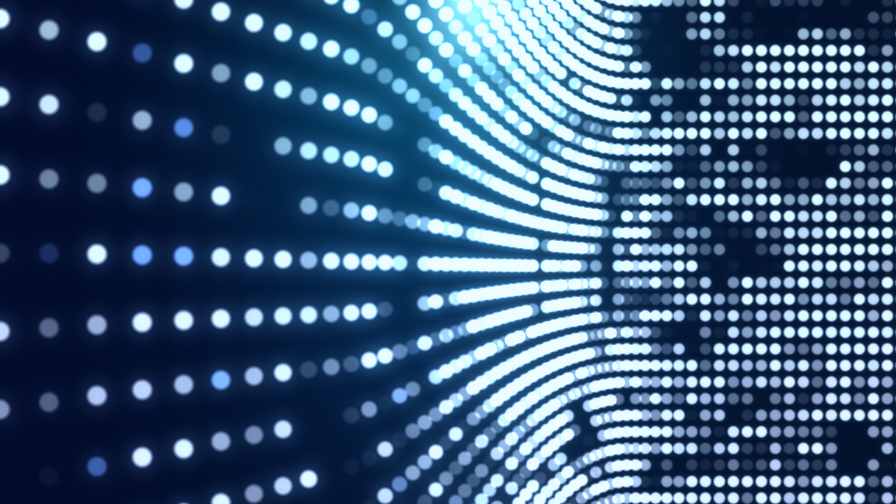
Reproduce this background procedurally as a WebGL 1 fragment shader.

```glsl
precision highp float;
// A curved wall of glowing dots, sweeping from a near left side to a flat far grid.
uniform vec2 u_resolution;

float hash(vec2 p) {
  return fract(sin(dot(p, vec2(12.9898, 78.233))) * 43758.5);
}

float noise(vec2 p) {
  vec2 i = floor(p), f = fract(p);
  f = f * f * (3.0 - 2.0 * f);
  return mix(mix(hash(i), hash(i + vec2(1.0, 0.0)), f.x),
             mix(hash(i + vec2(0.0, 1.0)), hash(i + 1.0), f.x), f.y);
}

// Soft elliptical spot, 1 at its centre
float spot(vec2 p, vec2 centre, vec2 size) {
  vec2 q = (p - centre) / size;
  return exp(-dot(q, q));
}

// Perspective of the wall: column gap, row gap and height of the middle row
float columnStep(float x) {
  return 0.125 + 0.75 * (1.0 - smoothstep(0.0, 9.4, x)) + 0.125 * smoothstep(10.4, 12.7, x);
}

float rowStep(float x) {
  return mix(1.396 - 0.076 * x, 0.296, smoothstep(6.04, 11.25, x));
}

float middleRow(float x) {
  return 4.48 - 0.23 * smoothstep(0.0, 10.4, x);
}

// Areas where the dots are switched off
float gaps(vec2 p) {
  float g = spot(p, vec2(13.96, 6.1), vec2(0.95, 0.65));
  g += spot(p, vec2(13.0, 4.3), vec2(0.45, 0.55));
  g += spot(p, vec2(12.4, 3.05), vec2(0.5, 0.3));
  g += spot(p, vec2(11.95, 8.0), vec2(0.4, 0.8));
  g += 0.6 * spot(p, vec2(14.2, 8.7), vec2(1.8, 0.4));
  g += 0.5 * spot(p, vec2(14.8, 1.0), vec2(1.2, 0.6));
  g += spot(p, vec2(10.88, 4.8), vec2(0.2, 1.5));
  g += spot(p, vec2(9.6, 4.6), vec2(0.09, 1.8));
  g += spot(p, vec2(10.35, 1.4), vec2(0.2, 0.8));
  g += spot(p, vec2(7.2, 6.4), vec2(0.4, 2.2));
  g += spot(p, vec2(7.3, 3.8), vec2(0.25, 0.8));
  g += spot(p, vec2(6.2, 0.9), vec2(0.5, 1.1));
  g += spot(p, vec2(4.5, 6.4), vec2(0.4, 0.9));
  g += spot(p, vec2(0.5, 0.3), vec2(1.2, 1.0));
  return g;
}

// Areas where the dots are mostly lit
float lit(vec2 p) {
  return spot(p, vec2(9.4, 5.0), vec2(1.2, 4.0)) + spot(p, vec2(4.0, 4.4), vec2(4.0, 0.3))
    + spot(p, vec2(10.6, 8.3), vec2(0.6, 0.7)) + spot(p, vec2(11.7, 4.9), vec2(0.5, 1.1))
    + 1.5 * spot(p, vec2(14.7, 7.4), vec2(1.9, 0.5));
}

// Brightness of one dot: horizontal runs mixed with single-dot randomness
float dotLevel(vec2 cell, vec2 centre) {
  float v = mix(noise(cell * vec2(0.27, 0.9) + 40.0), hash(cell + 7.0), 0.45);
  v += 0.07 + 0.12 * lit(centre) - 0.5 * gaps(centre);
  return smoothstep(0.16, 0.68, v);
}

vec3 background(vec2 p) {
  vec3 color = mix(vec3(0.003, 0.04, 0.16), vec3(0.01, 0.07, 0.17), p.x / 16.0);
  color += vec3(0.012, 0.1, 0.14) * spot(p, vec2(8.2, 4.6), vec2(3.8, 4.8));
  color += vec3(0.0, 0.14, 0.15) * spot(p, vec2(7.4, 8.0), vec2(3.2, 3.0));
  color += vec3(0.05, 0.08, 0.09) * spot(p, vec2(9.7, 4.6), vec2(1.3, 5.0));
  color += vec3(0.1, 0.17, 0.17) * spot(p, vec2(8.8, 9.0), vec2(1.7, 2.0));
  color += vec3(0.4, 0.5, 0.46) * spot(p, vec2(8.4, 9.0), vec2(0.7, 1.0));
  return color;
}

void main() {
  // The canvas is nine units high
  vec2 p = 9.0 * gl_FragCoord.xy / u_resolution.y;
  vec3 color = background(p);
  float x = 0.0;

  for (int i = 0; i < 84; i++) {
    if (x > p.x + 0.9) break;
    if (abs(p.x - x) < 0.9) {
      float gap = rowStep(x);
      float row = floor((p.y - middleRow(x)) / gap + 0.5);
      vec2 cell = vec2(float(i), row);
      vec2 centre = vec2(x, middleRow(x) + row * gap);
      float level = dotLevel(cell, centre);
      float d = distance(p, centre);

      // Near dots are larger and softer
      float far = smoothstep(2.0, 12.0, x);
      float radius = mix(0.22, 0.128, far);
      float disc = 1.0 - smoothstep(radius - mix(0.1, 0.055, far), radius, d);
      float halo = exp(-pow(d / (mix(0.24, 0.38, far) * gap), 2.0));

      // Cyan above, lavender below, with a few bluer dots on the near side
      vec3 tint = mix(vec3(0.88, 0.9, 0.96), vec3(0.9, 0.97, 0.95), smoothstep(2.0, 7.5, centre.y));
      float blue = step(0.82, hash(cell + 31.0)) * (1.0 - far);
      tint = mix(tint, vec3(0.42, 0.58, 0.95), blue);
      color += level * (tint * disc * 0.88 + vec3(0.14, 0.21, 0.27) * halo * 0.65);
    }
    x += columnStep(x);
  }

  gl_FragColor = vec4(min(color, vec3(0.93, 0.99, 1.0)), 1.0);
}
```
